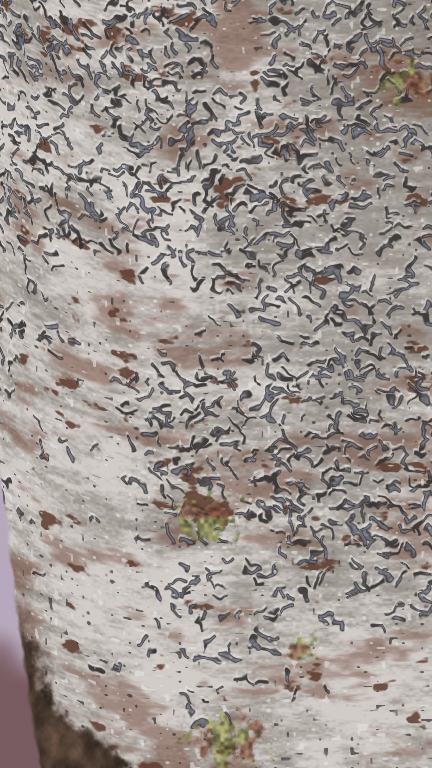
A Shadertoy shader for this texture:

```glsl
// Pale tree bark covered in squiggly blue-grey script lichen, rust scars and moss.

// Lengths are fractions of the canvas height.
const vec3 PALE = vec3(0.82, 0.80, 0.785);
const vec3 MID = vec3(0.60, 0.575, 0.55);
const vec3 TAUPE = vec3(0.47, 0.44, 0.40);
const vec3 INK = vec3(0.21, 0.20, 0.20);
const vec3 SLATE = vec3(0.43, 0.44, 0.495);
const vec3 GLINT = vec3(0.90, 0.90, 0.89);
const vec3 RUST = vec3(0.43, 0.27, 0.21);
const vec3 MOSS = vec3(0.47, 0.48, 0.27);
const vec3 CRUST = vec3(0.29, 0.23, 0.19);
const vec3 LILAC = vec3(0.72, 0.66, 0.74);
const vec3 PLUM = vec3(0.47, 0.36, 0.38);

const float CELL = 0.025;       // spacing of lichen marks
const float MARK_LENGTH = 0.014; // longest arm of a mark
const float MARK_WIDTH = 0.0033; // largest half width
const float SOFT = 0.0013;      // edge softness
const vec2 LIGHT = vec2(0.0012, -0.0036);
const vec3 MOSS_SPOTS[4] = vec3[4](
    vec3(0.30, 0.035, 0.050), vec3(0.27, 0.325, 0.042),
    vec3(0.53, 0.895, 0.040), vec3(0.39, 0.155, 0.024));

float hash(vec2 p) {
    return fract(sin(dot(p, vec2(127.1, 311.7))) * 43758.5453);
}

float noise(vec2 p) {
    vec2 i = floor(p), f = fract(p);
    f = f * f * (3.0 - 2.0 * f);
    return mix(mix(hash(i), hash(i + vec2(1, 0)), f.x),
               mix(hash(i + vec2(0, 1)), hash(i + vec2(1, 1)), f.x), f.y);
}

float fbm(vec2 p) {
    float sum = 0.0, amp = 0.533;
    for (int i = 0; i < 4; i++) {
        sum += amp * noise(p);
        p = p * 2.03 + 17.3;
        amp *= 0.5;
    }
    return sum;
}

float segment(vec2 p, vec2 b) {
    return length(p - b * clamp(dot(p, b) / dot(b, b), 0.0, 1.0));
}

// Share of cells that carry a mark: wide clusters, sparse near the foot.
float lichenDensity(vec2 p) {
    float cluster = smoothstep(0.30, 0.62, fbm(p * vec2(5.0, 9.0) + 3.7));
    return cluster * mix(0.30, 1.0, smoothstep(0.12, 0.36, p.y));
}

// Distance to the nearest bent, two-armed mark in one jittered grid.
float markField(vec2 p, float seed) {
    vec2 grid = p / CELL + seed * 0.37, home = floor(grid);
    float d = 1.0;
    for (int j = -1; j <= 1; j++)
    for (int i = -1; i <= 1; i++) {
        vec2 id = home + vec2(i, j), key = id + seed * 19.0;
        vec2 center = (id + vec2(hash(key), hash(key + 5.3)) - seed * 0.37) * CELL;
        if (hash(key + 9.1) > lichenDensity(center)) continue;
        float angle = (hash(key + 2.7) - 0.5) * 2.5 - 0.15;
        float bend = angle + 3.14159 + (hash(key + 7.9) - 0.5) * 2.6;
        float arm = MARK_LENGTH * mix(0.35, 1.0, hash(key + 4.4));
        vec2 q = p - center;
        float line = min(segment(q, arm * vec2(cos(angle), sin(angle))),
                         segment(q, arm * 0.8 * vec2(cos(bend), sin(bend))));
        d = min(d, line - MARK_WIDTH * mix(0.45, 1.0, hash(key + 6.2)));
    }
    return d;
}

float lichen(vec2 p) {
    p += 0.009 * (vec2(noise(p * 95.0), noise(p * 95.0 + 40.0)) - 0.5);
    return min(markField(p, 1.0), markField(p, 2.0));
}

void mainImage(out vec4 fragColor, in vec2 fragCoord) {
    vec2 p = fragCoord / iResolution.y;

    // Wrap the surface around the trunk: squeezed and tilted at the left.
    float leftBend = max(0.24 - p.x, 0.0);
    vec2 q = vec2(p.x - 0.05 * exp(-p.x / 0.06), p.y - 1.3 * leftBend * leftBend);

    // Pale ground with broad shading, sideways streaks and grain.
    float streak = fbm(q * vec2(35.0, 150.0));
    float grain = noise(q * vec2(230.0, 330.0));
    float shade = smoothstep(0.15, 0.56, p.x) * smoothstep(0.15, 0.95, p.y);
    float tone = 0.78 + 1.1 * (fbm(q * vec2(9.0, 16.0)) - 0.5) - 0.65 * shade
               + 0.9 * (streak - 0.5) + 0.3 * (grain - 0.5);
    vec3 color = mix(TAUPE, MID, smoothstep(-0.4, 0.3, tone));
    color = mix(color, PALE, smoothstep(0.2, 1.05, tone));

    // Rust stains and small scars.
    float stain = fbm(q * vec2(13.0, 30.0) + 61.0);
    color = mix(color, RUST, 0.50 * smoothstep(0.54, 0.74, stain + 0.25 * (streak - 0.5)));
    float scar = fbm(q * vec2(24.0, 38.0) + 23.0);
    color = mix(color, RUST * 0.85, 0.85 * smoothstep(0.69, 0.76, scar));

    // Lichen: lit rim, dark outline and slate core.
    float d = lichen(q), lit = lichen(q + LIGHT);
    float body = smoothstep(SOFT, -SOFT, d);
    float rim = smoothstep(SOFT, -SOFT, lit) * (1.0 - body);
    color = mix(color, GLINT, 0.65 * rim * (0.4 + 0.6 * grain));
    float core = smoothstep(-0.0004, -0.0022, d) * smoothstep(0.25, 0.6, noise(q * 70.0));
    vec3 markColor = mix(INK, SLATE * (0.85 + 0.3 * grain), core);
    color = mix(color, markColor, 0.92 * body);

    // Dark pores and bright flecks.
    float fleck = noise(q * vec2(120.0, 160.0) + 90.0);
    color = mix(color, INK, 0.7 * smoothstep(0.87, 0.95, fleck));
    color = mix(color, GLINT, 0.6 * smoothstep(0.16, 0.06, fleck));

    // Ragged moss tufts.
    float tuft = fbm(p * vec2(110.0, 90.0));
    for (int i = 0; i < 4; i++) {
        vec3 spot = MOSS_SPOTS[i];
        float r = length((p - spot.xy) * vec2(0.8, 1.2)) / spot.z;
        float cover = smoothstep(0.9, 0.3, r + 1.8 * (tuft - 0.5));
        vec3 tint = mix(MOSS, RUST, smoothstep(0.5, 0.7, noise(p * 45.0)));
        color = mix(color, tint * (0.5 + 1.1 * noise(p * 190.0)), 0.75 * cover);
    }

    // Rough crust at the lower left, then the blurred backdrop past the edge.
    float rough = fbm(p * vec2(60.0, 45.0));
    float edge = 0.052 - 0.16 * p.y + 0.07 * p.y * p.y;
    float crustWidth = 0.09 * smoothstep(0.10, 0.0, p.y) + 0.018 * smoothstep(0.24, 0.12, p.y);
    float crust = smoothstep(0.012, -0.012, p.x - edge - crustWidth + 0.05 * (rough - 0.5));
    crust *= smoothstep(0.25, 0.16, p.y);
    color = mix(color, CRUST * (0.45 + 1.2 * rough), crust);
    vec3 backdrop = mix(PLUM, LILAC, smoothstep(0.12, 0.22, p.y + 0.08 * noise(p * 20.0)));
    color = mix(color, backdrop, smoothstep(0.003, -0.003, p.x - edge + 0.008 * (rough - 0.5)));

    fragColor = vec4(clamp(color, 0.0, 1.0), 1.0);
}
```
